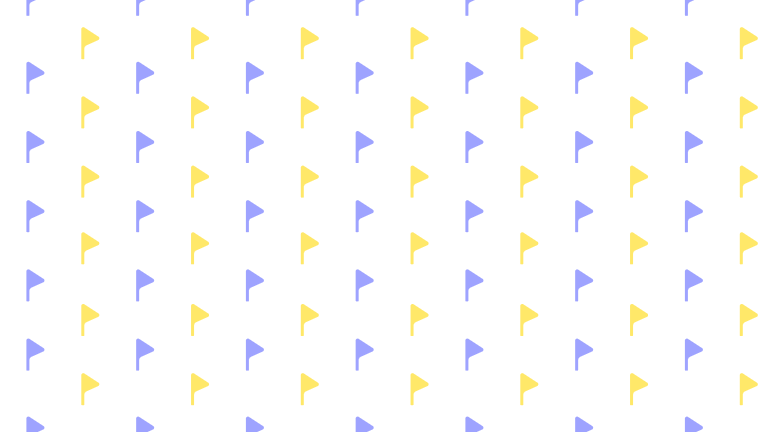
This pattern is drawn by a Shadertoy shader. Its source:

```glsl
const float CANVAS_HEIGHT = 432.0;            // design units down the canvas
const vec2 PITCH = vec2(109.75, 69.2);        // spacing of one colour's flags
const vec2 FLAG_SIZE = vec2(18.0, 32.0);
const float POLE_WIDTH = 3.0;
const float POLE_ROUNDING = 0.8;
const float PENNANT_ROUNDING = 2.0;
const float FILLET = 2.5;

const vec2 BLUE_START = vec2(26.4, 200.2);    // top left of the row 0 flag
const vec2 YELLOW_START = vec2(81.3, 27.2);
const float BLUE_EDGE_SHIFT = 8.8;            // outermost blue rows move outward
const float BLUE_EDGE_ROW = 3.0;
const float YELLOW_SHIFT = -2.5;              // one yellow row sits higher
const float YELLOW_SHIFT_ROW = 3.0;

const vec3 PAPER = vec3(1.0);
const vec3 BLUE = vec3(0.62, 0.64, 1.0);
const vec3 YELLOW = vec3(1.0, 0.91, 0.41);

float sdBox(vec2 p, vec2 halfSize, float rounding) {
    vec2 q = abs(p) - halfSize + rounding;
    return length(max(q, 0.0)) + min(max(q.x, q.y), 0.0) - rounding;
}

// Distance to one edge, paired with the signed side of that edge
vec2 edgeDistance(vec2 p, vec2 a, vec2 b) {
    vec2 e = b - a, w = p - a;
    vec2 offset = w - e * clamp(dot(w, e) / dot(e, e), 0.0, 1.0);
    return vec2(dot(offset, offset), e.x * w.y - e.y * w.x);
}

float sdTriangle(vec2 p, vec2 a, vec2 b, vec2 c) {
    vec2 d = min(min(edgeDistance(p, a, b), edgeDistance(p, b, c)),
                 edgeDistance(p, c, a));
    return -sqrt(d.x) * sign(d.y);
}

float smoothUnion(float a, float b, float k) {
    float h = max(k - abs(a - b), 0.0) / k;
    return min(a, b) - 0.25 * k * h * h;
}

// Flag with its top left corner at the origin, y pointing down
float sdFlag(vec2 p) {
    float r = PENNANT_ROUNDING;
    float pennant = sdTriangle(p, vec2(r), vec2(FLAG_SIZE.x - r, 11.1), vec2(r, 17.4)) - r;
    float poleTop = 10.0;
    vec2 poleHalf = 0.5 * vec2(POLE_WIDTH, FLAG_SIZE.y - poleTop);
    float pole = sdBox(p - vec2(0.0, poleTop) - poleHalf, poleHalf, POLE_ROUNDING);
    // Fillet the inner corner but keep the left side straight
    return max(smoothUnion(pennant, pole, FILLET), -p.x);
}

// Lattice cell centred on each flag
vec2 cellIndex(vec2 p, vec2 start) {
    return floor((p - start - 0.5 * FLAG_SIZE) / PITCH + 0.5);
}

float coverage(float d, float pixel) {
    return clamp(0.5 - d / pixel, 0.0, 1.0);
}

void mainImage(out vec4 fragColor, in vec2 fragCoord) {
    float pixel = CANVAS_HEIGHT / iResolution.y;
    vec2 p = vec2(fragCoord.x, iResolution.y - fragCoord.y) * pixel;

    // Blue lattice
    vec2 cell = cellIndex(p, BLUE_START);
    vec2 local = p - BLUE_START - cell * PITCH;
    local.y -= BLUE_EDGE_SHIFT * sign(cell.y) * step(BLUE_EDGE_ROW - 0.5, abs(cell.y));
    vec3 color = mix(PAPER, BLUE, coverage(sdFlag(local), pixel));

    // Yellow lattice
    cell = cellIndex(p, YELLOW_START);
    local = p - YELLOW_START - cell * PITCH;
    local.y -= YELLOW_SHIFT * (1.0 - step(0.5, abs(cell.y - YELLOW_SHIFT_ROW)));
    color = mix(color, YELLOW, coverage(sdFlag(local), pixel));

    fragColor = vec4(color, 1.0);
}
```
